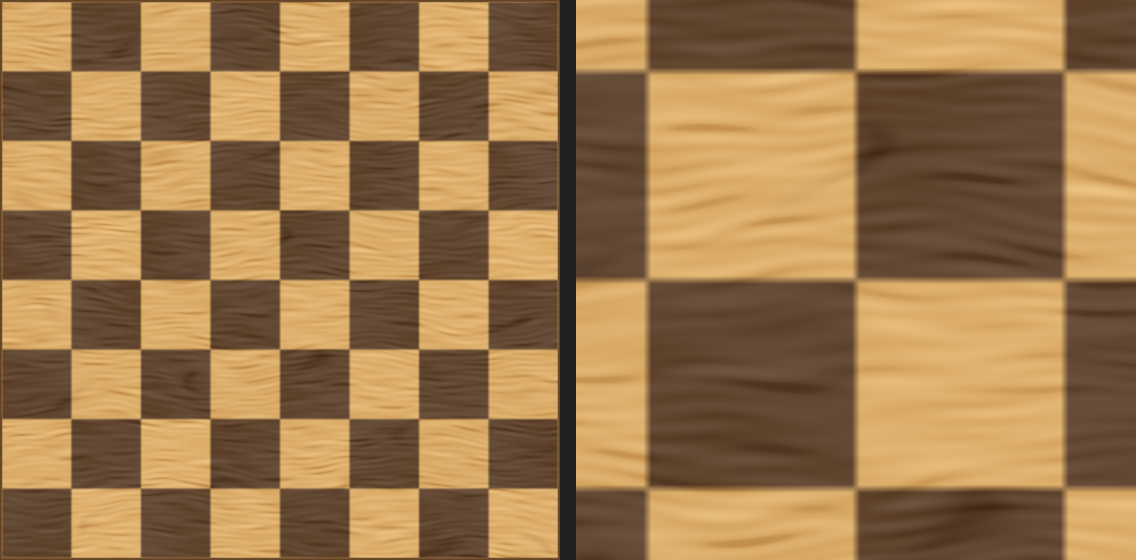
Left: the whole. Right: its middle third, enlarged.
This pattern is drawn by a three.js fragment shader. Its source:

```glsl
// Wooden chessboard, eight by eight squares of pale and dark timber in a thin frame.
// Squares come from a soft square wave; the grain is layered, warped sines
// with whole-number frequencies, so it wraps at every edge.
varying vec2 vUv;

const float TAU = 6.28318;
const float SQUARES = 8.0;
const float FRAME_WIDTH = 0.0033;
const float EDGE_SOFTNESS = 0.0024;   // half width of the blur between squares
const int GRAIN_LAYERS = 16;
const float GRAIN_COARSEST = 14.0;    // streaks up the board
const float GRAIN_STEP = 6.0;         // extra streaks per layer
const float TONE_VARIATION = 0.022;   // brightness change from square to square

const vec3 PALE_WOOD = vec3(0.865, 0.685, 0.42);
const vec3 PALE_GRAIN = vec3(0.016, 0.021, 0.024);
const vec3 PALE_VEIN = vec3(0.09, 0.10, 0.09);
const vec3 DARK_WARM = vec3(0.37, 0.26, 0.17);
const vec3 DARK_GREY = vec3(0.395, 0.295, 0.215);
const vec3 DARK_GRAIN = vec3(0.010, 0.010, 0.009);
const vec3 DARK_VEIN = vec3(0.07, 0.06, 0.05);
const vec3 FRAME_COLOR = vec3(0.40, 0.27, 0.15);

float hash(float n) {
  return fract(sin(n * 12.9898 + 4.137) * 43758.5);
}

float hash2(vec2 p) {
  return hash(p.x + 17.0 * p.y);
}

// Bends straight streaks into gentle waves.
vec2 warp(vec2 p) {
  float bend = 0.006 * sin(TAU * (2.0 * p.x + p.y) + 0.7)
             + 0.004 * sin(TAU * (3.0 * p.x - 4.0 * p.y) + 2.1)
             + 0.0015 * sin(TAU * (9.0 * p.x + 7.0 * p.y));
  float slide = 0.03 * sin(TAU * 5.0 * p.y) + 0.02 * sin(TAU * 13.0 * p.y + 1.3);
  return p + vec2(slide, bend);
}

// Short horizontal streaks, roughly unit variance.
float woodGrain(vec2 p) {
  float sum = 0.0;
  for (int i = 0; i < GRAIN_LAYERS; i++) {
    float n = float(i);
    float across = floor(hash(n) * 7.0) - 3.0;
    float up = GRAIN_COARSEST + GRAIN_STEP * n + floor(hash(n + 31.0) * 5.0);
    float fade = 3.0 + floor(hash(n + 57.0) * 6.0);
    float drift = floor(hash(n + 83.0) * 17.0) - 8.0;
    float streak = sin(TAU * (across * p.x + up * p.y + hash(n + 11.0)));
    sum += streak * sin(TAU * (fade * p.x + drift * p.y + hash(n + 5.0)));
  }
  return sum * 2.0 / sqrt(float(GRAIN_LAYERS));
}

// Sparse long curves where growth rings surface.
float ringVein(vec2 p) {
  float rings = 9.0 * p.y - 2.0 * p.x + 0.35 * sin(TAU * (2.0 * p.x + p.y))
              + 0.12 * sin(TAU * (5.0 * p.x - 2.0 * p.y));
  float line = pow(0.5 + 0.5 * sin(TAU * rings), 24.0);
  float patchy = sin(TAU * (2.0 * p.x + 3.0 * p.y) + 0.9)
               * sin(TAU * (3.0 * p.x - 2.0 * p.y) + 2.4);
  return line * smoothstep(0.35, 0.9, patchy);
}

void main() {
  // Board coordinates: one unit per square
  float squareSize = (1.0 - 2.0 * FRAME_WIDTH) / SQUARES;
  vec2 board = (vUv - FRAME_WIDTH) / squareSize;
  vec2 cell = clamp(floor(board), 0.0, SQUARES - 1.0);
  vec2 local = board - cell - 0.5;

  // Checker mask: 0 on dark squares, 1 on pale ones
  float softness = 0.5 * TAU * EDGE_SOFTNESS / squareSize;
  vec2 wave = clamp(sin(0.5 * TAU * board) / softness, -1.0, 1.0);
  float pale = 0.5 - 0.5 * wave.x * wave.y;

  // Grain and tone
  vec2 p = warp(vUv);
  float grain = woodGrain(p);
  float pore = smoothstep(1.1, 2.6, -grain);
  float vein = ringVein(p);
  float tone = (hash2(cell) - 0.5) * TONE_VARIATION;

  // Pale timber
  vec3 paleWood = PALE_WOOD + tone + grain * PALE_GRAIN
                - PALE_VEIN * (0.45 * pore + 0.5 * vein);

  // Dark timber drifts from warm to grey over each square
  float angle = TAU * hash2(cell + 3.7);
  float drift = dot(local, vec2(cos(angle), 0.6 * sin(angle)));
  float grey = smoothstep(-0.6, 0.6, drift + 0.22 * grain);
  vec3 darkWood = mix(DARK_WARM, DARK_GREY, grey) + 0.5 * tone
                + grain * DARK_GRAIN - DARK_VEIN * (0.4 * pore + 0.8 * vein);

  // Squares, then the frame
  vec3 color = mix(darkWood, paleWood, pale);
  vec2 toEdge = min(vUv, 1.0 - vUv);
  float frame = 1.0 - smoothstep(0.6 * FRAME_WIDTH, 1.4 * FRAME_WIDTH, min(toEdge.x, toEdge.y));
  color = mix(color, FRAME_COLOR, frame);

  gl_FragColor = vec4(color, 1.0);
}
```
